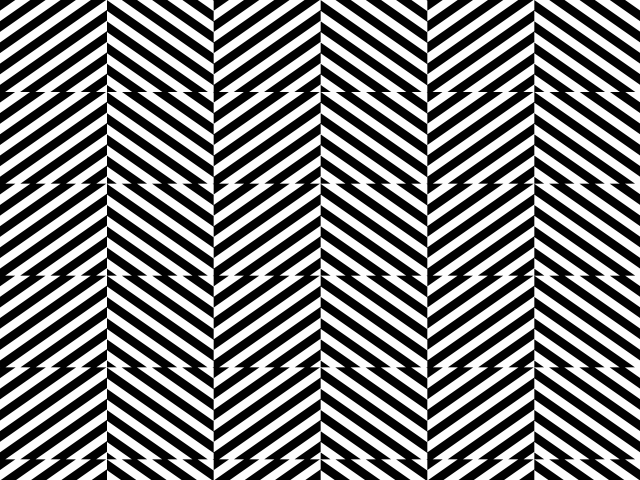
This pattern is drawn by a WebGL 1 fragment shader. Its source:

```glsl
precision highp float;

uniform vec2 u_resolution;

const vec3 INK = vec3(0.005);
const vec3 PAPER = vec3(0.995);

// All lengths are fractions of the canvas height
const vec2 TILE_SIZE = vec2(0.2226, 0.1914);
const float STRIPE_PERIOD = 0.0362;
const float INK_SHARE = 0.505;
const float STRIPE_ANGLE = 0.611;
const int SAMPLES = 3;

// Ink coverage of parallel bands, starting with ink at distance zero
float bandCoverage(float dist, float period, float share, float blur) {
  float center = 0.5 * share * period;
  float offset = abs(mod(dist - center + 0.5 * period, period) - 0.5 * period);
  return clamp((center - offset) / blur + 0.5, 0.0, 1.0);
}

// Diagonal bands restart in each tile and change slope in every other column
float herringbone(vec2 point, vec2 tileSize, float angle, float blur) {
  vec2 tile = floor(point / tileSize);
  vec2 local = point - tile * tileSize;
  float slope = 1.0 - 2.0 * mod(tile.x, 2.0);
  float dist = dot(local, vec2(slope * sin(angle), cos(angle)));
  return bandCoverage(dist, STRIPE_PERIOD, INK_SHARE, blur);
}

void main() {
  float pixel = 1.0 / u_resolution.y;
  float grid = float(SAMPLES);
  float ink = 0.0;

  // Subpixel samples smooth the tile seams as well as the bands
  for (int j = 0; j < SAMPLES; j++) {
    for (int i = 0; i < SAMPLES; i++) {
      vec2 jitter = (vec2(float(i), float(j)) + 0.5) / grid - 0.5;
      vec2 point = (gl_FragCoord.xy + jitter) * pixel;
      point.y = 1.0 - point.y;
      ink += herringbone(point, TILE_SIZE, STRIPE_ANGLE, pixel / grid);
    }
  }

  gl_FragColor = vec4(mix(PAPER, INK, ink / (grid * grid)), 1.0);
}
```
